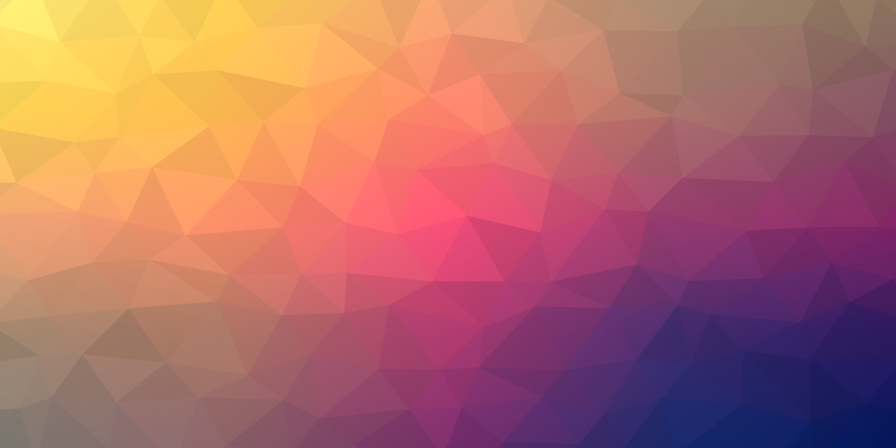
This background is drawn by a Shadertoy shader. Its source:

```glsl
// Low-poly mesh of triangles, shaded from yellow through pink to deep navy.

vec2 hash2(vec2 p) {
    vec3 q = fract(p.xyx * vec3(0.1031, 0.103, 0.0973));
    q += dot(q, q.yzx + 33.33);
    return fract((q.xx + q.yz) * q.zy);
}

// Linear blend through five evenly spaced colours
vec3 blend5(float t, vec3 a, vec3 b, vec3 c, vec3 d, vec3 e) {
    vec4 w = clamp(t * 4.0 - vec4(0, 1, 2, 3), 0.0, 1.0);
    return mix(mix(mix(mix(a, b, w.x), c, w.y), d, w.z), e, w.w);
}

// Smooth colour field, uv in 0..1
vec3 palette(vec2 uv) {
    vec3 bottom = blend5(uv.x, vec3(0.50, 0.48, 0.46), vec3(0.54, 0.38, 0.41),
        vec3(0.46, 0.17, 0.42), vec3(0.08, 0.16, 0.42), vec3(0.0, 0.08, 0.34));
    vec3 lower = blend5(uv.x, vec3(0.62, 0.52, 0.43), vec3(0.66, 0.46, 0.39),
        vec3(0.69, 0.23, 0.44), vec3(0.25, 0.17, 0.43), vec3(0.17, 0.10, 0.38));
    vec3 middle = blend5(uv.x, vec3(0.94, 0.64, 0.46), vec3(1.0, 0.57, 0.42),
        vec3(0.97, 0.30, 0.46), vec3(0.60, 0.23, 0.43), vec3(0.52, 0.14, 0.40));
    vec3 upper = blend5(uv.x, vec3(1.0, 0.84, 0.33), vec3(1.0, 0.73, 0.32),
        vec3(1.0, 0.51, 0.42), vec3(0.65, 0.45, 0.41), vec3(0.50, 0.30, 0.38));
    vec3 top = blend5(uv.x, vec3(1.0, 0.92, 0.48), vec3(1.0, 0.82, 0.33),
        vec3(0.95, 0.64, 0.46), vec3(0.65, 0.54, 0.44), vec3(0.55, 0.47, 0.37));
    return blend5(uv.y, bottom, lower, middle, upper, top);
}

// Mesh spacing and origin, in canvas heights
const vec2 CELL = vec2(0.148, 0.104);
const vec2 ORIGIN = vec2(0.0, 0.089);

// Jittered vertex of a grid whose rows are each shifted by half a cell
vec2 vertex(vec2 id) {
    vec2 jitter = (hash2(id + 40.0) - 0.5) * 0.6;
    return ORIGIN + CELL * (id + vec2(0.5 * id.y, 0.0) + jitter);
}

// Signed distance to the line a-b, positive on its right
float side(vec2 p, vec2 a, vec2 b) {
    vec2 e = b - a;
    return dot(p - a, vec2(e.y, -e.x)) / length(e);
}

// Premultiplied colour and coverage of one counterclockwise triangle
vec4 facet(vec2 p, vec2 a, vec2 b, vec2 c) {
    float d = max(side(p, a, b), max(side(p, b, c), side(p, c, a)));
    float cover = clamp(0.5 - d * iResolution.y, 0.0, 1.0);
    if (cover <= 0.0) return vec4(0);
    vec2 centre = (a + b + c) / 3.0;
    vec2 aspect = vec2(iResolution.x / iResolution.y, 1.0);
    vec3 col = palette(mix(centre, p, 0.45) / aspect);
    col *= 1.0 + 0.09 * (hash2(floor(centre * 900.0)).x - 0.5);
    return vec4(col, 1.0) * cover;
}

void mainImage(out vec4 fragColor, in vec2 fragCoord) {
    vec2 p = fragCoord / iResolution.y;
    vec2 g = (p - ORIGIN) / CELL;
    vec2 base = floor(vec2(g.x - 0.5 * g.y, g.y));

    // Gather the two triangles of each nearby cell
    vec4 sum = vec4(0);
    for (int j = -1; j <= 1; j++)
    for (int i = -1; i <= 1; i++) {
        vec2 id = base + vec2(i, j);
        vec2 a = vertex(id);
        vec2 b = vertex(id + vec2(1, 0));
        vec2 c = vertex(id + vec2(0, 1));
        vec2 d = vertex(id + vec2(1, 1));
        sum += facet(p, a, b, c) + facet(p, b, d, c);
    }
    fragColor = vec4(sum.rgb / max(sum.a, 0.001), 1.0);
}
```
